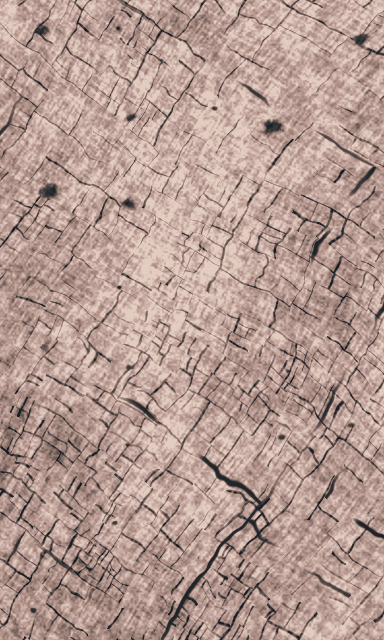
Give the GLSL for this texture, as a WebGL 1 fragment shader.

```glsl
precision highp float;
// Weathered end grain of a tree trunk, split into small irregular blocks.
// Bent, tilted coordinates are cut by recursive random splits into cracks;
// stretched noise adds the fibres, and a six-colour ramp maps tone to colour.

uniform vec2 u_resolution;

const vec3 INK = vec3(0.09, 0.12, 0.14);
const vec3 CHARCOAL = vec3(0.28, 0.26, 0.26);
const vec3 UMBER = vec3(0.46, 0.38, 0.36);
const vec3 TAN = vec3(0.62, 0.51, 0.47);
const vec3 ROSE = vec3(0.73, 0.61, 0.58);
const vec3 PALE = vec3(0.83, 0.73, 0.69);

const float TILT = 0.61;            // downward slope of the rays, radians
const float BEND = 0.13;            // slow curving of the rings
const float JAG = 0.012;            // wobble of the crack paths
const float BASE_TONE = 0.88;
const float FINE_WIDTH = 0.0019;
const float WIDE_WIDTH = 0.0042;
const float SPOT_CELL = 0.125;
const float SPOT_CHANCE = 0.42;
const vec2 BOX_LOW = vec2(-1.0, -0.4);
const vec2 BOX_HIGH = vec2(0.9, 1.6);

float hash(vec2 p) {
  vec3 q = fract(p.xyx * vec3(0.1031, 0.1030, 0.0973));
  q += dot(q, q.yzx + 33.33);
  return fract((q.x + q.y) * q.z);
}

float noise(vec2 p) {
  vec2 i = floor(p), f = fract(p);
  f = f * f * (3.0 - 2.0 * f);
  return mix(mix(hash(i), hash(i + vec2(1.0, 0.0)), f.x),
             mix(hash(i + vec2(0.0, 1.0)), hash(i + 1.0), f.x), f.y);
}

float fbm(vec2 p) {
  float sum = 0.0, gain = 0.5;
  for (int i = 0; i < 4; i++) {
    sum += gain * noise(p);
    p = p * 2.03 + 17.3;
    gain *= 0.5;
  }
  return sum / 0.9375;
}

vec2 wobble(vec2 p) {
  return vec2(noise(p), noise(p + 41.7)) - 0.5;
}

// Splits a box again and again; returns crack depth and a random block value.
vec2 splitCracks(vec2 q, int levels, float width, float presence, float seed) {
  vec2 low = BOX_LOW, high = BOX_HIGH;
  float id = seed, depth = 0.0;
  float soft = max(0.0009, 0.75 / u_resolution.y);
  for (int i = 0; i < 13; i++) {
    if (i >= levels) break;
    float level = float(i);
    float pick = hash(vec2(id * 571.3, level + 3.1));
    float place = 0.3 + 0.4 * hash(vec2(id * 313.7, level + 9.4));
    vec2 size = high - low;
    bool across = size.y > size.x * (0.75 + 0.4 * pick);
    vec2 cut = mix(low, high, place);
    float d = across ? q.y - cut.y : q.x - cut.x;

    // Each split opens and closes along its length.
    float open = noise(q * 15.0 + pick * 60.0) + 0.35 * (pick - 0.5);
    float fade = smoothstep(1.0 - presence, 1.35 - presence, open);
    float w = width * (0.3 + 0.7 * pick * pick) * fade;
    float line = 1.0 - smoothstep(w * 0.35, w + soft, abs(d));
    depth = max(depth, line * fade * (0.55 + 0.45 * pick));

    float side = step(0.0, d);
    if (across) {
      if (d < 0.0) high.y = cut.y; else low.y = cut.y;
    } else {
      if (d < 0.0) high.x = cut.x; else low.x = cut.x;
    }
    id = hash(vec2(id * 157.3 + side * 19.1, level + 1.7));
  }
  return vec2(depth, id);
}

// Ragged dark pits, at most one in each cell.
float spots(vec2 p) {
  vec2 cell = floor(p / SPOT_CELL);
  float pick = hash(cell + 5.3);
  vec2 centre = 0.3 + 0.4 * vec2(hash(cell + 12.1), hash(cell + 27.9));
  vec2 d = (fract(p / SPOT_CELL) - centre) * SPOT_CELL;
  float size = mix(0.004, 0.016, pow(hash(cell + 61.2), 2.5));
  float r = length(d * vec2(0.85, 1.15)) / size + 1.1 * (fbm(p * 110.0) - 0.5);
  return step(pick, SPOT_CHANCE) * (1.0 - smoothstep(0.35, 1.25, r));
}

vec3 woodRamp(float t) {
  float s = t * 5.0;
  vec3 c = mix(INK, CHARCOAL, clamp(s, 0.0, 1.0));
  c = mix(c, UMBER, clamp(s - 1.0, 0.0, 1.0));
  c = mix(c, TAN, clamp(s - 2.0, 0.0, 1.0));
  c = mix(c, ROSE, clamp(s - 3.0, 0.0, 1.0));
  return mix(c, PALE, clamp(s - 4.0, 0.0, 1.6));
}

void main() {
  vec2 p = gl_FragCoord.xy / u_resolution.y;
  vec2 bent = p + BEND * wobble(p * 2.6 + 3.0);
  float c = cos(TILT), s = sin(TILT);
  vec2 g = vec2(c * bent.x - s * bent.y, s * bent.x + c * bent.y);
  vec2 q = g + JAG * wobble(g * 24.0) + 0.35 * JAG * wobble(g * 80.0);

  // Fibres along the rings, rays across them, and fine specks.
  float grain = 0.42 * (noise(g * vec2(250.0, 60.0)) - 0.5)
              + 0.32 * (noise(g * vec2(55.0, 230.0) + 70.0) - 0.5)
              + 0.36 * (noise(p * 330.0) - 0.5);
  float mottle = 0.5 * (fbm(p * 4.0 + 8.0) - 0.5) + 0.25 * (fbm(p * 22.0) - 0.5);

  vec2 fine = splitCracks(q, 13, FINE_WIDTH, 0.72, 0.37);
  vec2 wide = splitCracks(q + 0.013, 7, WIDE_WIDTH, 0.44, 0.81);

  float tone = BASE_TONE + grain + mottle + 0.12 * (fine.y - 0.5);
  tone -= 0.68 * fine.x;
  tone = mix(tone, 0.02, wide.x);
  tone = mix(tone, 0.04 + 0.3 * grain, 0.92 * spots(p));
  gl_FragColor = vec4(woodRamp(tone), 1.0);
}
```
